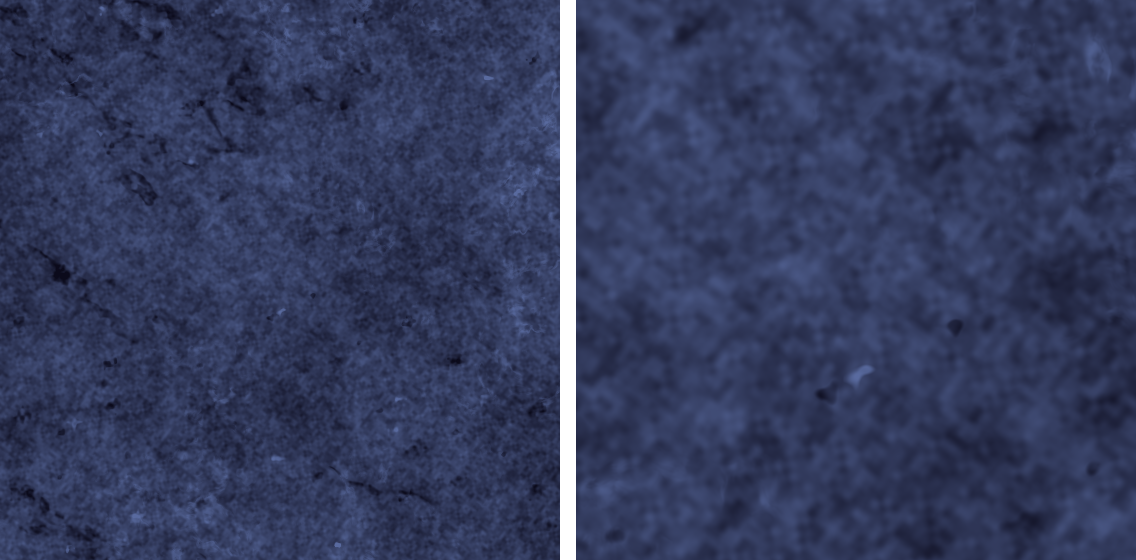
Left: the whole. Right: its middle third, enlarged.
Write a three.js fragment shader that draws this texture.

```glsl
varying vec2 vUv;

float hash(vec2 p) {
  vec3 q = fract(vec3(p.xyx) * 0.1031);
  q += dot(q, q.yzx + 33.33);
  return fract((q.x + q.y) * q.z);
}

float noise(vec2 p) {
  vec2 cell = floor(p), f = fract(p);
  f = f * f * (3.0 - 2.0 * f);
  return mix(mix(hash(cell), hash(cell + vec2(1.0, 0.0)), f.x),
             mix(hash(cell + vec2(0.0, 1.0)), hash(cell + vec2(1.0, 1.0)), f.x), f.y);
}

float fbm(vec2 p) {
  float sum = 0.0, weight = 0.5;
  for (int i = 0; i < 5; i++) {
    sum += weight * noise(p);
    p = mat2(0.8, 0.6, -0.6, 0.8) * p * 2.03 + 17.3;
    weight *= 0.54;
  }
  return sum / 1.037;
}

// Thin broken lines where the noise crosses its middle value
float ridge(vec2 p, float width) {
  return 1.0 - smoothstep(0.0, width, abs(fbm(p) - 0.5));
}

// Sparse ragged spots, one at most in each grid cell
float spots(vec2 p, float cells, float chance, float radius, float seed) {
  vec2 g = p * cells, id = floor(g);
  vec2 centre = 0.35 + 0.3 * vec2(hash(id + seed), hash(id + seed + 41.7));
  vec2 d = fract(g) - centre;
  d = vec2(d.x + d.y * 0.3, d.y - d.x * 0.4) * vec2(0.8, 1.2);
  float ragged = length(d) + 0.3 * (noise(p * 150.0 + seed) - 0.5);
  float size = radius * (0.5 + hash(id + seed + 9.1));
  return step(hash(id + seed + 73.3), chance) * (1.0 - smoothstep(0.0, size, ragged));
}

void main() {
  vec2 p = vUv + 3.0;
  vec2 warp = vec2(fbm(p * 9.0), fbm(p * 9.0 + 50.0)) - 0.5;

  // Soft clouds, mottling and fine grain
  float clouds = fbm(p * 4.0 + warp * 0.4);
  float mottle = fbm(p * 26.0 + warp);
  vec2 turned = mat2(0.8, 0.6, -0.6, 0.8) * p;
  float grain = 0.5 * noise(turned * 95.0 + warp * 4.0) + 0.5 * noise(turned.yx * 185.0 + 7.0);
  float shade = 0.43 + 1.15 * (clouds - 0.5) + 0.75 * (mottle - 0.5) + 1.1 * (grain - 0.5);

  // Pale wisps gathered in patches
  float wispPatch = smoothstep(0.47, 0.68, fbm(p * 4.5 + 80.0));
  float wispBreak = smoothstep(0.35, 0.7, noise(p * 70.0 + 33.0));
  shade += 0.55 * wispPatch * wispBreak * ridge(p * 26.0 + warp * 2.0, 0.12);

  // Dark cracks falling to the right, with a dim halo
  vec2 slanted = vec2(dot(p, vec2(0.85, -0.5)) * 2.6, dot(p, vec2(0.5, 0.85)) * 6.5) + warp * 0.25;
  float crackPatch = smoothstep(0.48, 0.62, fbm(p * 4.2 + 21.0));
  float broken = smoothstep(0.25, 0.6, noise(p * 75.0 + 11.0));
  shade -= crackPatch * (0.2 * ridge(slanted, 0.11) + 0.65 * broken * ridge(slanted, 0.035));

  // Dark pits and bright flecks
  shade -= 0.75 * spots(p, 13.0, 0.15, 0.2, 5.0);
  shade -= 0.6 * spots(p, 24.0, 0.06, 0.25, 31.0);
  shade += 0.9 * spots(p, 19.0, 0.08, 0.19, 57.0);

  vec3 navy = vec3(0.14, 0.16, 0.27);
  vec3 paleBlue = vec3(0.27, 0.32, 0.49);
  gl_FragColor = vec4(mix(navy, paleBlue, clamp(shade, -0.75, 1.6)), 1.0);
}
```
